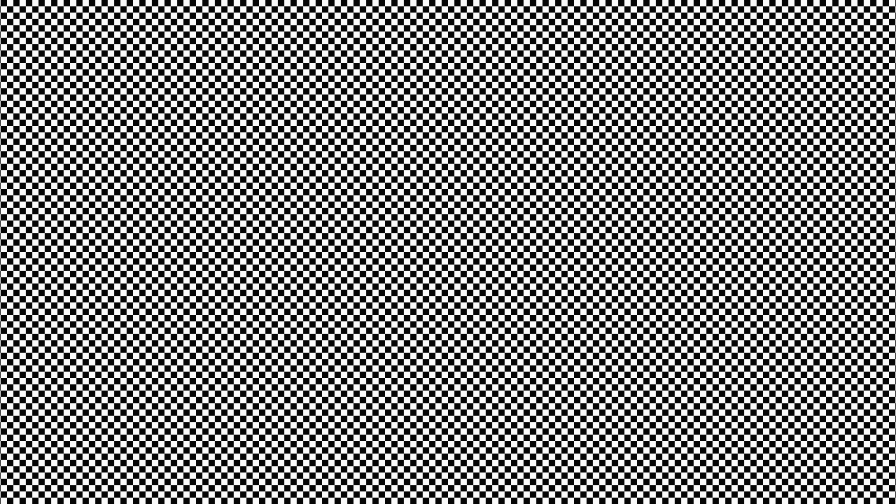
Write a WebGL 2 fragment shader that draws this pattern.

```glsl
#version 300 es
precision highp float;
// Fine black and white checkerboard, 80 cells down, centred on the canvas.
// Each axis is a square wave averaged exactly over the pixel width, so the
// product of the two waves gives the smoothed checks at any size.

uniform vec2 u_resolution;
out vec4 fragColor;

const float CELLS_DOWN = 80.0;
const vec3 BLACK = vec3(0.02);
const vec3 WHITE = vec3(0.98);

// Triangle wave of period 2: the integral of a +1/-1 square wave.
vec2 triangleWave(vec2 t) {
    return 1.0 - abs(mod(t, 2.0) - 1.0);
}

// Square wave averaged over a window of the given width.
vec2 filteredSquareWave(vec2 t, float width) {
    return (triangleWave(t + 0.5 * width) - triangleWave(t - 0.5 * width)) / width;
}

// Share of white in a pixel; cells with an even index sum are black.
float checkerCoverage(vec2 cellPos, float pixelWidth) {
    vec2 wave = filteredSquareWave(cellPos, pixelWidth);
    return 0.5 - 0.5 * wave.x * wave.y;
}

void main() {
    // Position in cells, measured from the canvas centre.
    float cellsPerPixel = CELLS_DOWN / u_resolution.y;
    vec2 cellPos = (gl_FragCoord.xy - 0.5 * u_resolution) * cellsPerPixel;

    // Grey edges stay linear; only the extremes are limited.
    float white = checkerCoverage(cellPos, cellsPerPixel);
    fragColor = vec4(clamp(vec3(white), BLACK, WHITE), 1.0);
}
```
